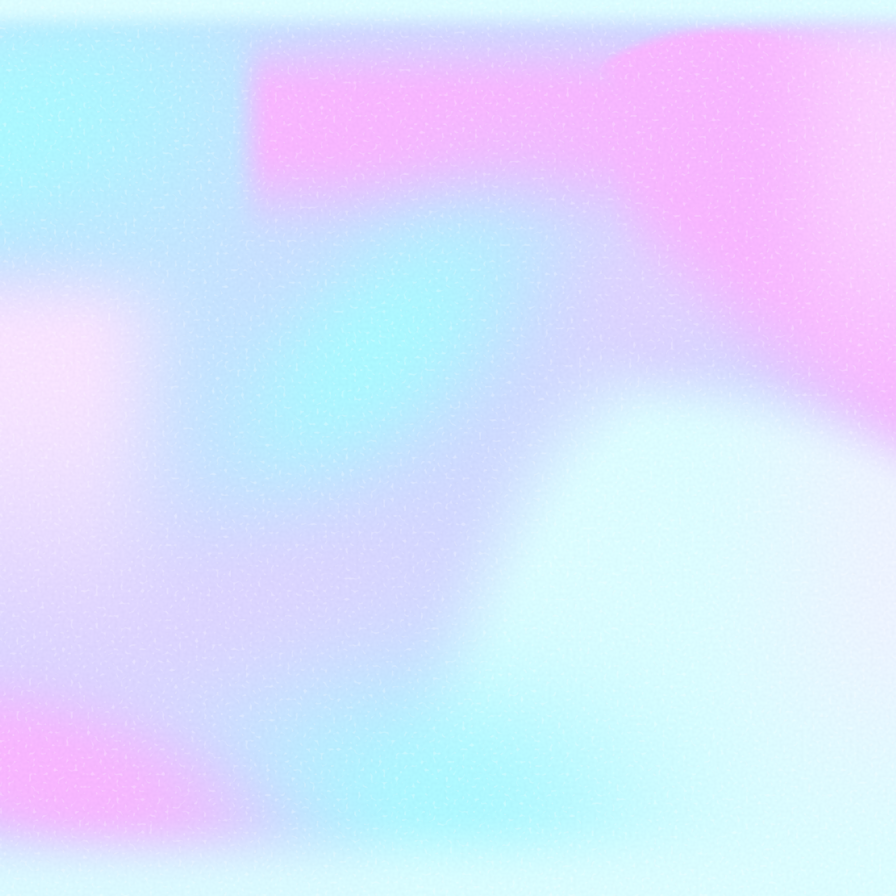
Give the GLSL for this background, as a Shadertoy shader.

```glsl
// A pastel mesh gradient of cyan, pink and lavender with fine pale grain.
// Soft blobs and curved bands are laid over a periwinkle base, then the
// top and bottom rims fade to pale ice and gradient noise adds speckles.

const vec3 PERIWINKLE = vec3(0.81, 0.85, 1.00);
const vec3 LAVENDER   = vec3(0.875, 0.82, 1.00);
const vec3 SKY        = vec3(0.76, 0.90, 1.00);
const vec3 CYAN       = vec3(0.67, 0.97, 1.00);
const vec3 PINK       = vec3(0.97, 0.71, 1.00);
const vec3 BLUSH      = vec3(0.97, 0.89, 1.00);
const vec3 ROSE       = vec3(0.98, 0.82, 1.00);
const vec3 ICE        = vec3(0.86, 0.99, 1.00);
const vec3 FROST      = vec3(0.93, 0.95, 1.00);

// Rotated soft ellipse; a higher power gives a flatter middle
float blob(vec2 p, vec2 center, vec2 radius, float angle, float power) {
    float c = cos(angle), s = sin(angle);
    vec2 q = p - center;
    q = vec2(c * q.x + s * q.y, c * q.y - s * q.x) / radius;
    return exp(-pow(dot(q, q), power));
}

// 1 below the edge, 0 above it
float below(float edge, float softness, float v) {
    return 1.0 - smoothstep(edge - softness, edge + softness, v);
}

float above(float edge, float softness, float v) {
    return smoothstep(edge - softness, edge + softness, v);
}

vec2 randomGradient(vec2 cell) {
    vec3 h = fract(cell.xyx * vec3(0.1031, 0.1030, 0.0973));
    h += dot(h, h.yzx + 33.33);
    float angle = 6.2832 * fract((h.x + h.y) * h.z);
    return vec2(cos(angle), sin(angle));
}

float gradientNoise(vec2 p) {
    vec2 i = floor(p), f = fract(p);
    vec2 u = f * f * f * (f * (f * 6.0 - 15.0) + 10.0);
    vec2 e = vec2(1.0, 0.0);
    float low = mix(dot(randomGradient(i), f),
                    dot(randomGradient(i + e.xy), f - e.xy), u.x);
    float high = mix(dot(randomGradient(i + e.yx), f - e.yx),
                     dot(randomGradient(i + e.xx), f - e.xx), u.x);
    return mix(low, high, u.y);
}

// Lavender and blue undertones with the cyan upper left corner
vec3 undertones(vec2 p) {
    vec3 color = mix(PERIWINKLE, LAVENDER, blob(p, vec2(0.20, 0.33), vec2(0.32, 0.19), -0.2, 1.3));
    color = mix(color, LAVENDER, blob(p, vec2(0.74, 0.69), vec2(0.14, 0.13), 0.0, 1.0));
    color = mix(color, SKY, 0.85 * blob(p, vec2(0.19, 0.75), vec2(0.13, 0.30), -0.15, 1.2));
    color = mix(color, CYAN, blob(p, vec2(0.0, 0.86), vec2(0.25, 0.145), 0.3, 1.3));
    // Blush panel on the left edge, fading downward
    float blush = below(0.165, 0.085, p.x) * below(0.68, 0.06, p.y)
                * smoothstep(0.22, 0.60, p.y);
    return mix(color, BLUSH, blush);
}

// Pink band along the top that spills down the right side
vec3 addPink(vec3 color, vec2 p) {
    float slope = max(p.x - 0.68, 0.0);
    float lower = above(0.78 - 0.95 * slope, 0.06 + 0.16 * slope, p.y);
    float band = above(0.28, 0.025, p.x) * below(0.935, 0.045, p.y);
    float bend = min(p.x - 0.82, 0.0);
    float lobeSoftness = mix(0.012, 0.05, smoothstep(0.80, 1.0, p.x));
    float lobe = above(0.65, 0.05, p.x)
               * below(0.97 - 1.6 * bend * bend, lobeSoftness, p.y);
    vec3 tint = mix(PINK, ROSE, smoothstep(0.82, 1.0, p.x) * smoothstep(0.50, 0.80, p.y));
    return mix(color, tint, lower * max(band, lobe));
}

// Ice dome at the lower right, with a wide fade on its left flank
vec3 addDome(vec3 color, vec2 p) {
    float dx = p.x - 0.72;
    float steepness = dx < 0.0 ? 6.5 : 0.9;
    float softness = 0.05 + 0.6 * max(-dx, 0.0);
    float dome = below(0.565 - steepness * dx * dx, softness, p.y);
    float frost = smoothstep(0.75, 1.02, p.x) * smoothstep(0.0, 0.35, p.y);
    return mix(color, mix(ICE, FROST, frost), dome);
}

void mainImage(out vec4 fragColor, in vec2 fragCoord) {
    vec2 p = fragCoord / iResolution.xy;

    vec3 color = addPink(undertones(p), p);
    color = mix(color, CYAN, blob(p, vec2(0.42, 0.61), vec2(0.215, 0.105), 0.73, 1.25));
    color = addDome(color, p);

    // Lower cyan pool and lower left pink streak
    color = mix(color, CYAN, 0.95 * blob(p, vec2(0.49, 0.11), vec2(0.24, 0.15), -0.1, 1.1));
    color = mix(color, PINK, blob(p, vec2(0.04, 0.14), vec2(0.25, 0.085), -0.27, 1.5));

    // Pale rims
    color = mix(color, ICE, above(0.977, 0.018, p.y));
    color = mix(color, ICE, 0.9 * below(0.052, 0.045, p.y));

    // Fine tonal grain with sparse bright specks
    float grain = gradientNoise(p * 256.0 + 0.37);
    float specks = smoothstep(0.15, 0.60, gradientNoise(p * 215.0 + 71.3));
    color += 0.018 * grain;
    color = mix(color, vec3(1.0), 0.28 * specks);

    fragColor = vec4(clamp(color, 0.0, 1.0), 1.0);
}
```
